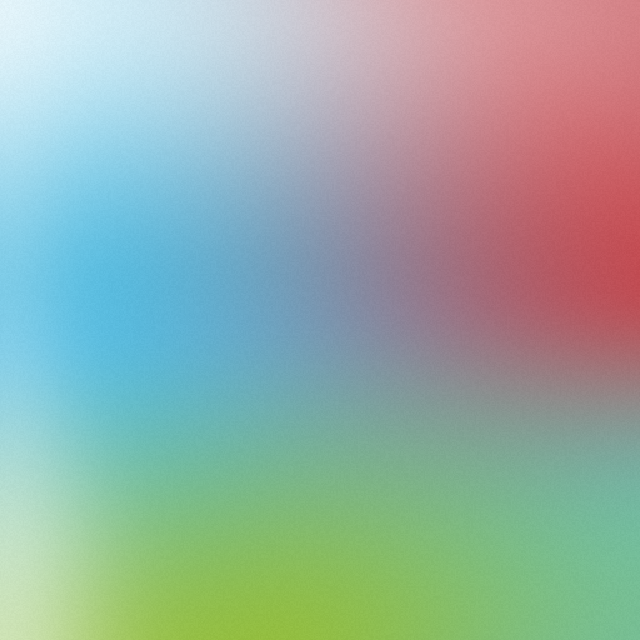
Reproduce this background procedurally as a three.js fragment shader.

```glsl
// Soft mesh gradient of sky blue, coral red and lime green, fading to white at the left and top, with fine grain.
varying vec2 vUv;

const vec3 SKY = vec3(0.333, 0.737, 0.878);
const vec3 CORAL = vec3(0.770, 0.283, 0.306);
const vec3 LIME = vec3(0.580, 0.745, 0.243);
const vec3 TEAL = vec3(0.463, 0.745, 0.585);
const vec3 MIST = vec3(0.960, 0.982, 0.990);

const float GRAIN_CELLS = 512.0;
const float GRAIN_STRENGTH = 0.022;

float hash(vec2 p) {
  vec3 q = fract(vec3(p.xyx) * 0.1031);
  q += dot(q, q.yzx + 33.33);
  return fract((q.x + q.y) * q.z);
}

// Share of coral against sky: widens with depth, then fades near the floor.
float coralShare(float x, float depth) {
  float spread = smoothstep(0.1, 0.8 + 0.7 * depth, x);
  float fade = 1.0 - smoothstep(0.45, 1.25 - 0.3 * x, depth);
  return spread * fade;
}

// Share of the green floor, which rises slightly to the right.
float floorShare(float x, float depth) {
  return smoothstep(0.52 - 0.08 * x, 1.08 - 0.12 * x, depth);
}

// Pale haze from the top and left edges.
float hazeShare(float x, float depth) {
  float top = (0.85 - 0.53 * x) * (1.0 - smoothstep(0.0, 0.46, depth));
  float low = smoothstep(0.45, 0.9, depth);
  float reach = x / mix(0.11, 0.17, low);
  float left = mix(0.25, 0.6, low) * exp(-reach * reach);
  return 1.0 - (1.0 - top) * (1.0 - left);
}

vec3 meshColor(float x, float depth) {
  vec3 floorColor = mix(LIME, TEAL, smoothstep(0.4, 1.05, x));
  vec3 color = mix(SKY, CORAL, coralShare(x, depth));
  color = mix(color, floorColor, floorShare(x, depth));
  return mix(color, MIST, hazeShare(x, depth));
}

void main() {
  vec3 color = meshColor(vUv.x, 1.0 - vUv.y);

  // Fine film grain
  float grain = hash(floor(vUv * GRAIN_CELLS)) - 0.5;
  color += grain * GRAIN_STRENGTH;

  gl_FragColor = vec4(clamp(color, 0.0, 1.0), 1.0);
}
```
